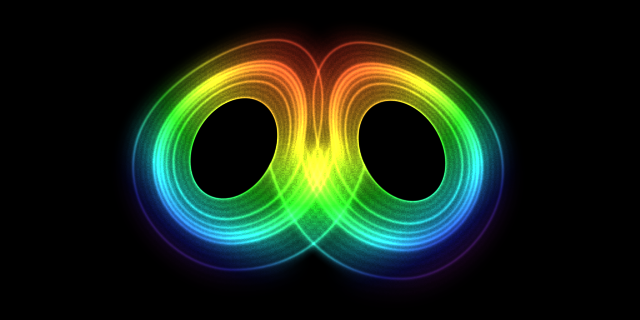
A Shadertoy shader for this background:

```glsl
const float RINGS[7] = float[7](0.0, 0.3, 0.42, 0.5, 0.57, 0.64, 1.0);

float hash(vec2 p) {
    return fract(sin(dot(p, vec2(127.1, 311.7))) * 43758.5453);
}

vec3 spectrum(float hue) {
    vec3 c = abs(fract(hue + vec3(0.0, 0.667, 0.333)) * 6.0 - 3.0) - 1.0;
    return clamp(c, 0.0, 1.0);
}

// Radius along a direction of a sheared oval with four separate half axes
float ovalRadius(vec2 dir, float shear, float outer, float inner, float top, float bottom) {
    float x = dir.x + shear * dir.y;
    vec2 axes = vec2(x > 0.0 ? outer : inner, dir.y > 0.0 ? top : bottom);
    return 1.0 / length(vec2(x, dir.y) / axes);
}

// Returns soft fill and bright strands of one arm
vec2 armLight(float r, float holeRadius, float rimRadius) {
    float span = rimRadius - holeRadius;
    float t = (r - holeRadius) / span;
    float fill = 0.58 * (1.0 - smoothstep(0.45, 1.42, t));
    fill *= 0.92 + 0.08 * sin(t * 70.0);

    float strands = 0.32 * exp(-pow((t - 0.56) / 0.085, 2.0));
    for (int i = 0; i < 7; i++) {
        float d = abs(t - RINGS[i]) * span;
        float strength = i == 0 ? 0.6 : 0.36;
        strands += strength * exp(-pow(d / 0.0045, 2.0));
        strands += 0.08 * exp(-d / 0.014);
    }
    return vec2(fill, strands) * smoothstep(-0.02, 0.01, t);
}

void mainImage(out vec4 fragColor, in vec2 fragCoord) {
    vec2 p = fragCoord / iResolution.y;
    p.x += 1.0 - 0.5 * iResolution.x / iResolution.y;

    vec2 light = vec2(0.0);
    float opening = 1.0;

    // Two mirrored lobes, with x pointing away from the middle
    for (int i = 0; i < 2; i++) {
        float side = float(i);
        vec2 q = p - mix(vec2(0.732, 0.537), vec2(1.255, 0.529), side);
        q.x *= 2.0 * side - 1.0;
        float r = max(length(q), 0.0001);
        vec2 dir = q / r;

        float hole = ovalRadius(dir, 0.22, 0.132, 0.130, 0.156, 0.157);
        float shear = 0.2 + 0.2 * dir.y;
        float bottom = 0.38 + 0.02 * side;
        float upper = ovalRadius(dir, shear, 0.31, 0.258, 0.338, bottom);
        float lower = ovalRadius(dir, shear, 0.31, 0.422, 0.338, bottom);

        // The lower arm sweeps across into the other lobe
        float blend = smoothstep(-0.09, 0.06, q.y);
        light += armLight(r, hole, upper) * blend;
        vec2 sweep = armLight(r, hole, lower);
        float beyond = smoothstep(1.0, 1.08, r / lower) * smoothstep(0.1, 0.25, -q.x);
        light += sweep * (1.0 - blend) * (1.0 - beyond);

        // Dark opening with a faint veil in its inner lower corner
        float veil = 0.4 * smoothstep(0.118, 0.124, dot(q, vec2(-0.85, -0.53)));
        opening *= mix(veil, 1.0, smoothstep(-0.004, 0.003, r - hole));
    }

    // Hue grows with distance from the crown
    float reach = length((p - vec2(0.992, 0.97)) * vec2(1.15, 1.0));
    vec3 tint = spectrum(min(0.88 * reach * reach, 0.8));
    tint = mix(tint, vec3(0.6), 0.22);
    vec3 glow = mix(tint, vec3(1.0, 1.0, 0.6), 0.12);

    float dim = 1.0 - 0.5 * smoothstep(0.76, 0.95, reach);
    float grain = 0.9 + 0.2 * hash(floor(p * 256.0));
    vec3 color = tint * light.x * grain + glow * light.y;
    fragColor = vec4(clamp(color * dim * opening, 0.0, 1.0), 1.0);
}
```
